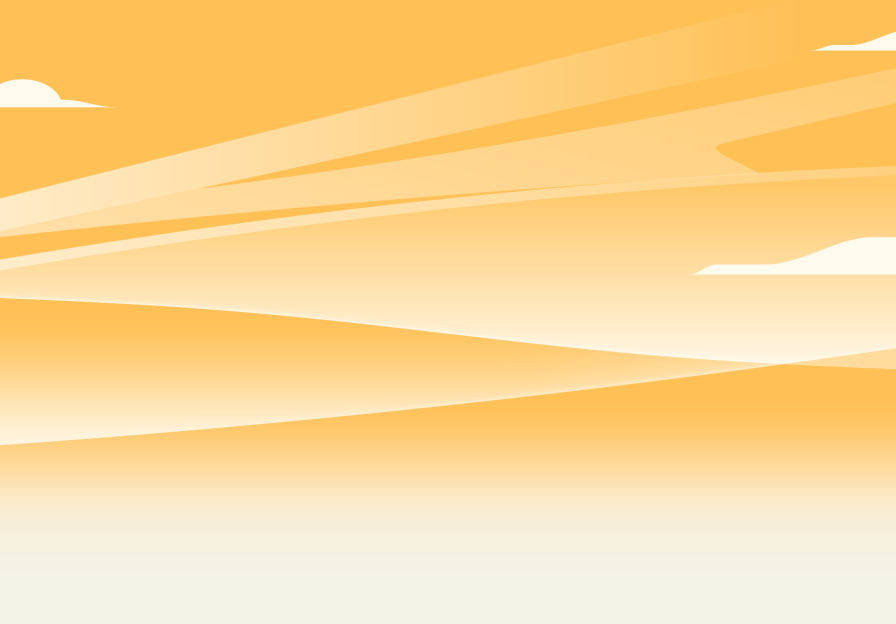
Give the GLSL for this background, as a WebGL 1 fragment shader.

```glsl
precision highp float;

uniform vec2 u_resolution;

const vec3 AMBER = vec3(1.0, 0.755, 0.335);
const vec3 CREAM = vec3(1.0, 0.97, 0.91);
const vec3 MIST = vec3(0.953, 0.953, 0.91);

// Antialiased coverage of the positive side of a signed height
float cover(float d) {
    float soft = 0.8 / u_resolution.y;
    return smoothstep(-soft, soft, d);
}

// Coverage of the strip between two heights
float strip(float y, float low, float high) {
    return cover(y - low) * cover(high - y);
}

// Flat-based cloud: a thin shelf growing from the tip into a dome
float cloud(vec2 p, vec2 tip, vec2 size, float shelfEnd, float roundness) {
    float q = (p.x - tip.x) / size.x;
    float shelf = 0.27 * smoothstep(0.0, shelfEnd, q);
    float slope = 0.27 + 0.73 * smoothstep(0.42, 1.0, q);
    float arc = sqrt(max(0.0, 1.0 - pow(abs(q - 1.0) / 0.43, 2.0)));
    float dome = mix(slope * step(0.42, q), arc, roundness);
    float top = tip.y + size.y * max(shelf, dome);
    return strip(p.y, tip.y, top) * step(0.0, q);
}

// Amber hollow with a rounded nose, cut into the wide beam
float hollow(vec2 p) {
    float roof = p.y - 0.779 - 0.335 * (p.x - 0.833);
    float nose = 0.755 - 0.73 * (p.x - 0.803) - p.y;
    float blend = max(0.02 - abs(roof - nose), 0.0);
    return cover(-max(roof, nose) - blend * blend * 12.5);
}

// Sky with three light beams fanning out from the left
vec3 sky(vec2 p) {
    float x = p.x;
    float upperLow = 0.629 + 0.31 * x;
    float upper = strip(p.y, upperLow, 0.682 + 0.36 * x);
    vec3 color = mix(AMBER, CREAM, upper * 0.78 * max(0.0, 1.0 - x / 0.9));

    float wideLow = 0.62 + 0.155 * x - 0.041 * x * x;
    float wideHigh = min(upperLow, 0.661 + 0.146 * x + 0.084 * x * x);
    float wide = strip(p.y, wideLow, wideHigh) * (1.0 - hollow(p));
    float depth = clamp((wideHigh - p.y) / 0.15, 0.0, 1.0);
    color = mix(color, CREAM, wide * (mix(0.56, 0.22, x) + 0.08 * depth));

    // Pale sheet below the thin beam, brightening downwards
    float thinHigh = 0.584 + 0.242 * x - 0.092 * x * x;
    float thinLow = thinHigh - 0.018 + 0.003 * x;
    float glow = clamp(0.13 + (0.7 - p.y) * 3.0, 0.12, 0.96);
    color = mix(color, CREAM, cover(thinLow - p.y) * glow);
    return mix(color, CREAM, strip(p.y, thinLow, thinHigh) * mix(0.8, 0.28, x));
}

void main() {
    vec2 p = gl_FragCoord.xy / u_resolution;
    vec3 color = sky(p);

    // Clouds
    float clouds = cloud(p, vec2(0.129, 0.828), vec2(-0.104, 0.045), 0.55, 1.0);
    clouds = max(clouds, cloud(p, vec2(0.769, 0.56), vec2(0.205, 0.06), 0.15, 0.0));
    clouds = max(clouds, cloud(p, vec2(0.904, 0.919), vec2(0.11, 0.033), 0.25, 0.0));
    color = mix(color, vec3(1.0, 0.98, 0.935), clouds);

    // Falling wave with a bright rim and an amber slope beneath
    float fall = p.y - (0.5225 - 0.1145 * p.x + 0.0085 * sin(6.2832 * p.x));
    float above = cover(fall);
    color = mix(color, vec3(1.0, 0.99, 0.96), 0.8 * exp(-abs(fall) * 280.0));
    float haze = smoothstep(0.51, 0.25, p.y) + 0.22 * smoothstep(0.55, 0.9, p.x);
    color = mix(mix(AMBER, CREAM, min(haze, 1.0)), color, above);

    // Rising wave: ground melting into mist, translucent over the sheet
    float rise = p.y - (0.2865 + 0.1555 * p.x - 0.055 * p.x * (1.0 - p.x));
    color = mix(color, CREAM, 0.65 * exp(-abs(rise) * 260.0));
    vec3 ground = mix(AMBER, vec3(0.985, 0.925, 0.81), smoothstep(0.37, 0.16, p.y));
    ground = mix(ground, MIST, smoothstep(0.24, 0.05, p.y));
    color = mix(color, ground, cover(-rise) * mix(1.0, 0.5, above));

    gl_FragColor = vec4(color, 1.0);
}
```
